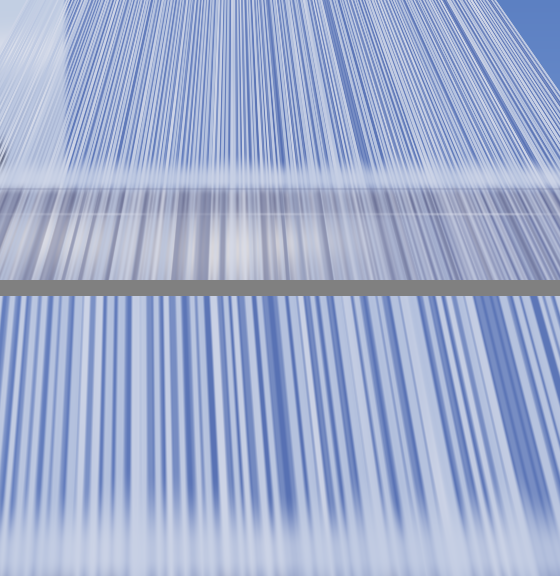
Top: the whole. Bottom: its middle third, enlarged.
Write a Shadertoy shader that draws this pattern.

```glsl
// A fan of pale warp threads over blue, converging toward a point above the top.
// Straightening the fan turns threads into jittered unit cells; a misty bar
// crosses them, with a softly blurred second layer and warm glints beneath.
#define APEX_X 0.833
#define APEX_RISE 1.35
#define PITCH 0.0107
#define FIRST_THREAD -69.0
#define LAST_THREAD 87.0
#define THREAD_HALF 0.31
#define BAR_Y 0.365
#define BLUE vec3(0.34, 0.44, 0.70)
#define THREAD vec3(0.72, 0.77, 0.875)
#define SHINE vec3(0.88, 0.89, 0.93)
#define CREAM vec3(0.94, 0.92, 0.90)
#define SHADE vec3(0.38, 0.40, 0.55)

float hash(float n) {
    return fract(sin(n * 127.1 + 3.7) * 4375.85);
}

float noise(float x) {
    float i = floor(x), f = fract(x);
    return mix(hash(i), hash(i + 1.0), f * f * (3.0 - 2.0 * f));
}

float noise2(vec2 p) {
    float row = floor(p.y), f = fract(p.y);
    return mix(noise(p.x + row * 37.0), noise(p.x + row * 37.0 + 37.0), f * f * (3.0 - 2.0 * f));
}

float band(float x, float center, float halfWidth, float soft) {
    return 1.0 - smoothstep(halfWidth - soft, halfWidth + soft, abs(x - center));
}

float glow(vec2 p, vec2 center, vec2 size) {
    vec2 d = (p - center) / size;
    return exp(-dot(d, d));
}

// Coverage and mean brightness of the nearby threads; u counts threads.
vec2 threads(float u, float blur, float seed, float first, float last) {
    float total = 0.0, tone = 0.0;
    for (int k = -1; k <= 1; k++) {
        float id = floor(u) + float(k);
        float center = id + 0.5 + 0.4 * (hash(id + seed + 41.3) - 0.5);
        float halfWidth = THREAD_HALF * mix(0.65, 1.25, hash(id + seed));
        float cover = 1.0 - smoothstep(halfWidth - blur, halfWidth + blur, abs(u - center));
        cover *= step(first, id) * step(id, last) * step(0.03, hash(id + seed + 87.9));
        total += cover;
        tone += cover * hash(id + seed + 19.1);
    }
    return vec2(min(total, 1.0), tone / max(total, 0.001));
}

// Blue hall, pale window on the left, open sky at the right.
vec3 backdrop(vec2 p, float s) {
    vec3 color = mix(BLUE, vec3(0.42, 0.52, 0.76), 0.7 * noise2(p * vec2(3.0, 2.0)));
    vec3 window = mix(vec3(0.66, 0.71, 0.83), vec3(0.76, 0.81, 0.89), smoothstep(0.45, 1.0, p.y));
    window = mix(window, SHINE, 0.8 * glow(p, vec2(0.08, 0.82), vec2(0.25, 0.08)));
    color = mix(color, window, 1.0 - smoothstep(0.22, 0.25, p.x));
    vec3 sky = mix(vec3(0.46, 0.59, 0.82), vec3(0.36, 0.50, 0.76), p.y);
    return mix(color, sky, smoothstep(0.925, 0.945, s));
}

// Out-of-focus machinery: horizontal beams, dark right side, warm glints.
vec3 underside(vec2 p) {
    vec3 color = mix(vec3(0.57, 0.59, 0.70), vec3(0.44, 0.48, 0.66), smoothstep(0.9, 1.9, p.x));
    float beams = band(p.y, 0.27, 0.04, 0.025) * (0.3 + 0.5 * noise(p.x * 3.0));
    color = mix(color, SHADE, beams);
    float glints = glow(p, vec2(0.20, 0.14), vec2(0.22, 0.10))
                 + glow(p, vec2(0.77, 0.10), vec2(0.28, 0.13))
                 + 0.5 * glow(p, vec2(1.10, 0.14), vec2(0.20, 0.07));
    return mix(color, CREAM, min(glints, 1.0) * 0.75);
}

void mainImage(out vec4 fragColor, in vec2 fragCoord) {
    vec2 p = fragCoord / iResolution.y;
    float spread = (APEX_RISE + 1.0 - p.y) / APEX_RISE;
    float s = (p.x - APEX_X) / spread;
    float u = s / PITCH;
    float pixel = 1.0 / (iResolution.y * spread * PITCH);
    float below = 1.0 - smoothstep(0.30, 0.36, p.y);

    // Ground behind the threads
    vec3 color = mix(backdrop(p, s), underside(p), below);
    color = mix(color, SHADE * 0.6, 0.8 * glow(p, vec2(0.0, 0.43), vec2(0.025, 0.06)));

    // Fine secondary strands behind the main ones
    vec2 fine = threads(u * 1.43 + 0.3, max(pixel, 0.2), 211.0, FIRST_THREAD * 1.43, LAST_THREAD * 1.43);
    color = mix(color, THREAD, fine.x * 0.3 * (1.0 - below));

    // Main threads, losing focus toward the bottom
    float blur = max(0.6 * pixel, mix(0.32, 0.14, smoothstep(0.30, 0.50, p.y)));
    vec2 warp = threads(u, blur, 5.0, FIRST_THREAD, LAST_THREAD);
    float light = clamp(warp.y * 0.65 + 0.35 * noise2(vec2(u * 0.25, p.y * 5.0)), 0.0, 1.0);
    vec3 yarn = mix(THREAD, SHINE, light * light);
    color = mix(color, yarn, warp.x * mix(0.92, 0.6, below));

    // Broad blurred strands and narrow dark gaps below the bar
    vec2 broad = threads(u * 0.62, 0.3, 97.0, FIRST_THREAD, LAST_THREAD);
    color = mix(color, mix(THREAD, SHINE, broad.y), broad.x * 0.45 * below);
    float gaps = smoothstep(0.55, 0.95, noise(u * 0.95 + 300.0));
    color = mix(color, SHADE, gaps * 0.5 * below);

    // Misty crossbar with a streaked upper fringe
    float fringe = 0.04 * noise(u * 0.6) + 0.025 * noise(u * 1.3);
    float mist = smoothstep(BAR_Y - 0.06, BAR_Y - 0.01, p.y)
               * (1.0 - smoothstep(BAR_Y, BAR_Y + 0.05 + fringe, p.y));
    color = mix(color, mix(THREAD, SHINE, 0.2 + 0.4 * noise(u * 0.4)), mist * 0.8);

    // Thin horizontal rails under the bar
    float soft = max(0.003, 1.0 / iResolution.y);
    color = mix(color, SHADE, 0.25 * band(p.y, 0.325, 0.003, soft));
    color = mix(color, SHINE, 0.5 * band(p.y, 0.235, 0.004, soft) * noise(p.x * 5.0 + 9.0));
    fragColor = vec4(color, 1.0);
}
```
